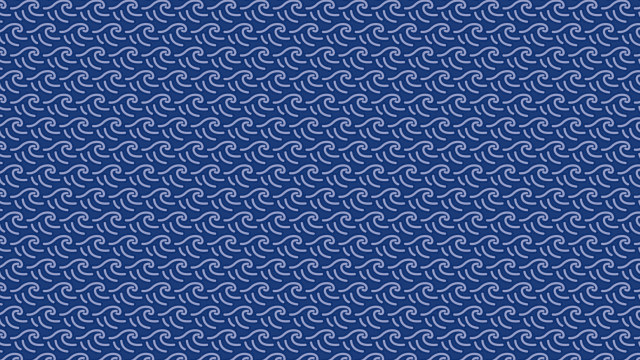
This pattern is drawn by a Shadertoy shader. Its source:

```glsl
// Staggered rows of curling line-drawn ocean waves, pale lilac on navy.

const float CANVAS_HEIGHT = 648.0;         // design units down the canvas
const vec2  PITCH = vec2(59.1, 42.4);      // spacing of waves and of rows
const vec2  FIRST_CREST = vec2(55.0, 1.0);
const float ROW_SHIFT = 29.55;             // half-wave step of each row
const float HALF_STROKE = 2.0;

const vec3 NAVY = vec3(0.11, 0.235, 0.475);
const vec3 DEEP_NAVY = vec3(0.065, 0.195, 0.445);
const vec3 LILAC = vec3(0.60, 0.63, 0.79);

vec2 hashGradient(vec2 cell) {
    vec3 q = fract(cell.xyx * vec3(0.1031, 0.1030, 0.0973));
    q += dot(q, q.yzx + 33.33);
    float angle = 6.2832 * fract((q.x + q.y) * q.z);
    return vec2(cos(angle), sin(angle));
}

float gradientNoise(vec2 p) {
    vec2 i = floor(p), f = p - i;
    vec2 u = f * f * f * (f * (f * 6.0 - 15.0) + 10.0);
    vec2 e = vec2(1.0, 0.0);
    float a = dot(hashGradient(i), f);
    float b = dot(hashGradient(i + e.xy), f - e.xy);
    float c = dot(hashGradient(i + e.yx), f - e.yx);
    float d = dot(hashGradient(i + e.xx), f - e.xx);
    return mix(mix(a, b, u.x), mix(c, d, u.x), u.y);
}

// Distance to a quadratic Bezier curve, solved as a cubic
float curveDistance(vec2 p, vec2 start, vec2 control, vec2 end) {
    vec2 a = control - start, b = start - 2.0 * control + end;
    vec2 c = a * 2.0, d = start - p;
    float k = 1.0 / dot(b, b);
    float kx = k * dot(a, b);
    float ky = k * (2.0 * dot(a, a) + dot(d, b)) / 3.0;
    float kz = k * dot(d, a);
    float m = ky - kx * kx;
    float q = kx * (2.0 * kx * kx - 3.0 * ky) + kz;
    float h = q * q + 4.0 * m * m * m;
    if (h >= 0.0) {
        vec2 x = (vec2(sqrt(h), -sqrt(h)) - q) * 0.5;
        vec2 r = sign(x) * pow(abs(x), vec2(1.0 / 3.0));
        float t = clamp(r.x + r.y - kx, 0.0, 1.0);
        return length(d + (c + b * t) * t);
    }
    float z = sqrt(-m);
    float v = acos(clamp(q / (2.0 * m * z), -1.0, 1.0)) / 3.0;
    float n = sin(v) * sqrt(3.0);
    vec2 t = clamp(vec2(2.0 * cos(v), -n - cos(v)) * z - kx, 0.0, 1.0);
    vec2 first = d + (c + b * t.x) * t.x;
    vec2 second = d + (c + b * t.y) * t.y;
    return sqrt(min(dot(first, first), dot(second, second)));
}

// Centre-line distance of one wave; crest at the origin, y downwards
float waveDistance(vec2 p) {
    // Long rising back
    float d = curveDistance(p, vec2(-35, 14), vec2(-25, 15), vec2(-17, 7.5));
    d = min(d, curveDistance(p, vec2(-17, 7.5), vec2(-9, 0), vec2(1, 0)));
    // Curling lip
    d = min(d, curveDistance(p, vec2(1, 0), vec2(13, 0), vec2(14, 9)));
    d = min(d, curveDistance(p, vec2(14, 9), vec2(13, 15), vec2(7, 12)));
    // Hollow face and trough
    d = min(d, curveDistance(p, vec2(7, 7.5), vec2(-3, 7), vec2(-2, 15)));
    d = min(d, curveDistance(p, vec2(-2, 15), vec2(1, 28), vec2(22, 26)));
    // Ripples below
    d = min(d, curveDistance(p, vec2(-14, 19), vec2(-12, 36), vec2(7, 38)));
    return min(d, curveDistance(p, vec2(-27, 22), vec2(-25, 31), vec2(-18, 34)));
}

// Nearest wave among the neighbouring rows and columns
float patternDistance(vec2 p) {
    float nearestRow = floor((p.y - FIRST_CREST.y) / PITCH.y);
    float d = 1e5;
    for (int j = -1; j <= 1; j++) {
        float row = nearestRow + float(j);
        vec2 q = p - FIRST_CREST - vec2(ROW_SHIFT, PITCH.y) * row;
        q.x -= PITCH.x * round(q.x / PITCH.x);
        for (int i = -1; i <= 1; i++) {
            d = min(d, waveDistance(q - vec2(PITCH.x * float(i), 0.0)));
        }
    }
    return d;
}

void mainImage(out vec4 fragColor, in vec2 fragCoord) {
    float pixel = CANVAS_HEIGHT / iResolution.y;
    vec2 p = fragCoord * pixel;
    p.y = CANVAS_HEIGHT - p.y;

    float edge = patternDistance(p) - HALF_STROKE;
    float grain = gradientNoise(p * 0.31);

    // Navy ground, darkest beside the strokes
    float halo = 1.0 - smoothstep(2.6, 4.2, edge + grain);
    vec3 color = mix(NAVY, DEEP_NAVY, halo);

    // Soft-edged strokes with faint uneven ink
    vec3 ink = LILAC * (1.0 + 0.02 * grain);
    float coverage = 1.0 - smoothstep(-0.75 * pixel, 0.75 * pixel, edge);
    fragColor = vec4(mix(color, ink, coverage), 1.0);
}
```
